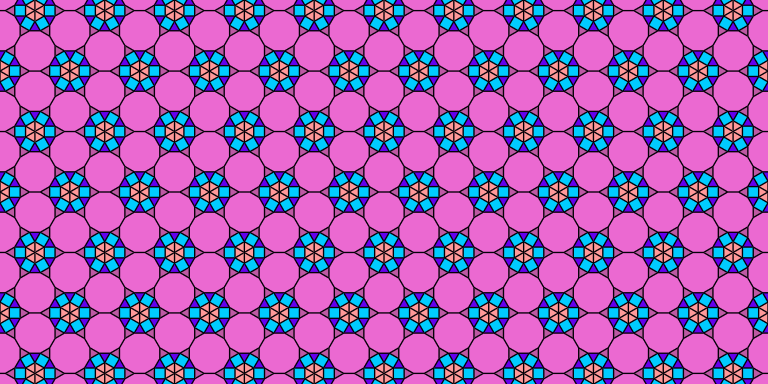
A Shadertoy shader for this pattern:

```glsl
// Tiling of dodecagons and triangles, eleven repeats across; every third
// dodecagon is split into a rosette of hexagon, squares and triangles.
// Each point folds into one 30 degree wedge, in units of one tile edge.

const float S3 = sqrt(3.0);

float segmentDistance(vec2 p, vec2 a, vec2 b) {
    vec2 ab = b - a;
    return length(p - a - ab * clamp(dot(p - a, ab) / dot(ab, ab), 0.0, 1.0));
}

// Offset from the nearest rosette centre on a triangular lattice
vec2 nearestRosette(vec2 p, float spacing) {
    vec2 cell = spacing * vec2(1.0, S3);
    vec2 a = mod(p + 0.5 * cell, cell) - 0.5 * cell;
    vec2 b = mod(p, cell) - 0.5 * cell;
    return dot(a, a) < dot(b, b) ? a : b;
}

// Sixfold rotation plus mirror, leaving angles 0 to 30 degrees
vec2 foldWedge(vec2 p) {
    float sector = radians(60.0);
    float angle = mod(atan(p.y, p.x) + 0.5 * sector, sector) - 0.5 * sector;
    return length(p) * vec2(cos(angle), abs(sin(angle)));
}

vec3 tileColor(vec2 w, float hexApothem, float apothem) {
    vec3 color = vec3(0.92, 0.41, 0.82);                     // plain dodecagon
    bool inRosette = w.x < apothem && dot(w, vec2(0.5 * S3, 0.5)) < apothem;
    if (w.x < hexApothem) color = vec3(1.0, 0.60, 0.60);     // hexagon
    else if (inRosette) color = w.y < 0.5
        ? vec3(0.0, 0.80, 1.0)                               // square
        : vec3(0.39, 0.0, 0.93);                             // rosette triangle
    else if (w.x > apothem && dot(w, vec2(0.5, 0.5 * S3)) < 0.5 * (apothem + hexApothem))
        color = vec3(0.74, 0.35, 0.64);                      // gap triangle
    return color;
}

void mainImage(out vec4 fragColor, in vec2 fragCoord) {
    float hexApothem = 0.5 * S3;
    float apothem = 1.0 + hexApothem;
    float spacing = 2.0 * S3 * apothem;

    // Canvas height to tile edges, with a rosette half a step off centre
    float scale = 5.5 * spacing;
    float pixel = scale / iResolution.y;
    vec2 p = (fragCoord - 0.5 * iResolution.xy) * pixel;
    p.x += 0.5 * spacing;
    vec2 w = foldWedge(nearestRosette(p, spacing));

    // Outlines inside the wedge
    vec2 hexCorner = vec2(hexApothem, 0.5);
    vec2 rimCorner = vec2(apothem, 0.5);
    vec2 gapTip = vec2(apothem + hexApothem, 0.0);
    float d = segmentDistance(w, vec2(0.0), hexCorner);
    d = min(d, segmentDistance(w, vec2(hexApothem, 0.0), hexCorner));
    d = min(d, segmentDistance(w, hexCorner, rimCorner));
    d = min(d, segmentDistance(w, vec2(apothem, 0.0), rimCorner));
    d = min(d, segmentDistance(w, rimCorner, apothem * vec2(0.5 * S3, 0.5)));
    d = min(d, segmentDistance(w, rimCorner, gapTip));
    d = min(d, segmentDistance(w, gapTip, vec2(0.5 * spacing, 0.0)));

    float line = clamp((0.063 - d) / pixel + 0.5, 0.0, 1.0);
    vec3 color = tileColor(w, hexApothem, apothem);
    fragColor = vec4(mix(color, vec3(0.02, 0.0, 0.03), line), 1.0);
}
```
